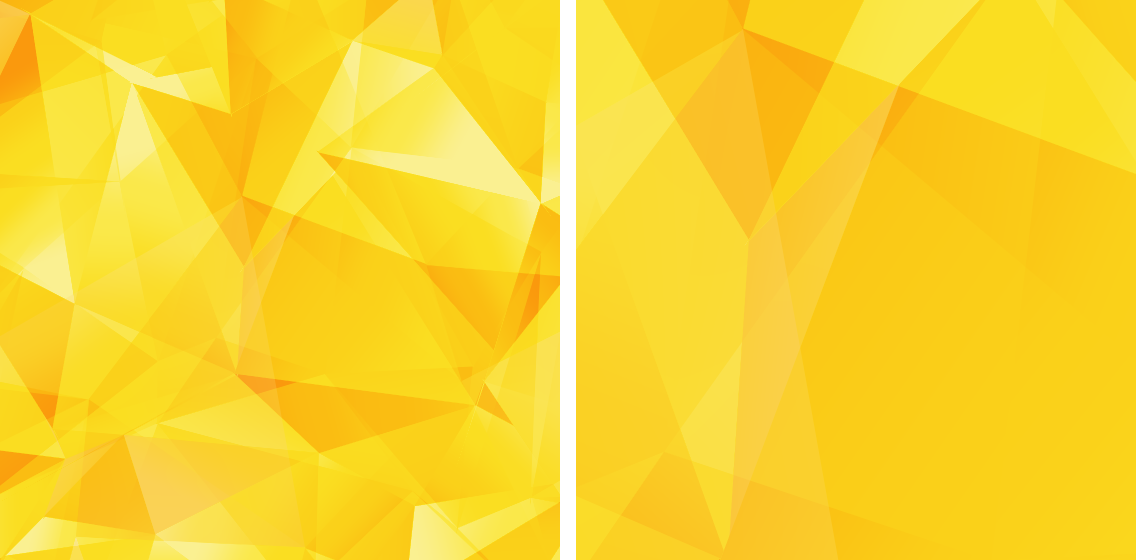
Left: the whole. Right: its middle third, enlarged.
Give the GLSL for this background, as a Shadertoy shader.

```glsl
// Overlapping translucent triangular facets in amber, gold and lemon yellow.

const float JITTER = 1.25;

vec4 hash4(vec3 key) {
    vec4 q = fract(key.xyzx * vec4(0.1031, 0.1030, 0.0973, 0.1099));
    q += dot(q, q.wzxy + 33.33);
    return fract((q.xxyz + q.yzzw) * q.zywx);
}

mat2 rotation(float angle) {
    float c = cos(angle), s = sin(angle);
    return mat2(c, s, -s, c);
}

float cross2(vec2 a, vec2 b) {
    return a.x * b.y - a.y * b.x;
}

// Grid corner displaced at random
vec2 corner(vec2 id, float seed) {
    return id + 0.5 + JITTER * (hash4(vec3(id, seed)).xy - 0.5);
}

// Signed distance from the line a-b, positive on its left
float lineSide(vec2 p, vec2 a, vec2 b) {
    return cross2(normalize(b - a), p - a);
}

// Positive inside the triangle, whichever way it winds
float triangleInside(vec2 p, vec2 a, vec2 b, vec2 c) {
    float winding = sign(cross2(b - a, c - a));
    return min(winding * lineSide(p, a, b),
           min(winding * lineSide(p, b, c), winding * lineSide(p, c, a)));
}

// x: tone deviation, y: haze; both follow a gradient across the facet
vec2 facetShade(vec2 p, vec2 center, vec3 key) {
    vec4 h = hash4(key + 17.0);
    float along = dot(p - center, rotation(6.2832 * h.y) * vec2(1.0, 0.0));
    float slope = 0.1 + 0.75 * h.z * h.z;
    float haze = step(0.88, h.w) * smoothstep(-0.5, 0.5, along);
    return vec2(h.x - 0.5 + slope * along, haze);
}

// Jittered grid with every cell split into two shaded triangles
vec2 facetLayer(vec2 p, float seed, float pixel) {
    vec2 shade = vec2(0.0);
    vec2 home = floor(p);
    for (int y = -2; y <= 1; y++) {
        for (int x = -2; x <= 1; x++) {
            vec2 id = home + vec2(x, y);
            bool flip = hash4(vec3(id, seed + 5.0)).z > 0.5;
            vec2 a = corner(id + vec2(flip, 0.0), seed);
            vec2 b = corner(id + vec2(!flip, 1.0), seed);
            for (int k = 0; k < 2; k++) {
                vec2 tip = vec2(flip ? k : 1 - k, k);
                vec2 c = corner(id + tip, seed);
                float cover = clamp(triangleInside(p, a, b, c) / pixel + 1.0, 0.0, 1.0);
                vec3 key = vec3(id, seed + 9.0 * float(k));
                shade = mix(shade, facetShade(p, (a + b + c) / 3.0, key), cover);
            }
        }
    }
    return shade;
}

// Ramp from orange through gold to pale lemon
vec3 yellowRamp(float t) {
    vec3 color = vec3(0.98, 0.60, 0.05);
    color = mix(color, vec3(0.98, 0.74, 0.07), smoothstep(-0.25, 0.10, t));
    color = mix(color, vec3(0.98, 0.82, 0.10), smoothstep(0.10, 0.33, t));
    color = mix(color, vec3(0.98, 0.87, 0.13), smoothstep(0.33, 0.58, t));
    color = mix(color, vec3(0.98, 0.91, 0.29), smoothstep(0.62, 0.86, t));
    return mix(color, vec3(0.98, 0.94, 0.57), smoothstep(0.86, 1.12, t));
}

// One layer scaled and turned across the canvas
vec2 placedLayer(vec2 uv, float scale, float angle, float seed) {
    vec2 p = rotation(angle) * uv * scale + 20.0;
    return facetLayer(p, seed, scale / iResolution.y);
}

void mainImage(out vec4 fragColor, in vec2 fragCoord) {
    vec2 uv = fragCoord / iResolution.y;

    // Main facets with two fainter sheets laid over them
    vec2 base = placedLayer(uv, 4.5, 0.45, 3.0);
    vec2 wide = placedLayer(uv, 2.6, 1.15, 41.0);
    vec2 fine = placedLayer(uv, 4.2, -0.35, 73.0);

    float tone = 0.48 + 0.9 * base.x + 0.38 * wide.x + 0.32 * fine.x;
    float haze = clamp(0.7 * base.y + 0.3 * wide.y, 0.0, 0.75);

    vec3 color = mix(yellowRamp(tone), vec3(0.98, 0.81, 0.40), haze);
    fragColor = vec4(color, 1.0);
}
```
